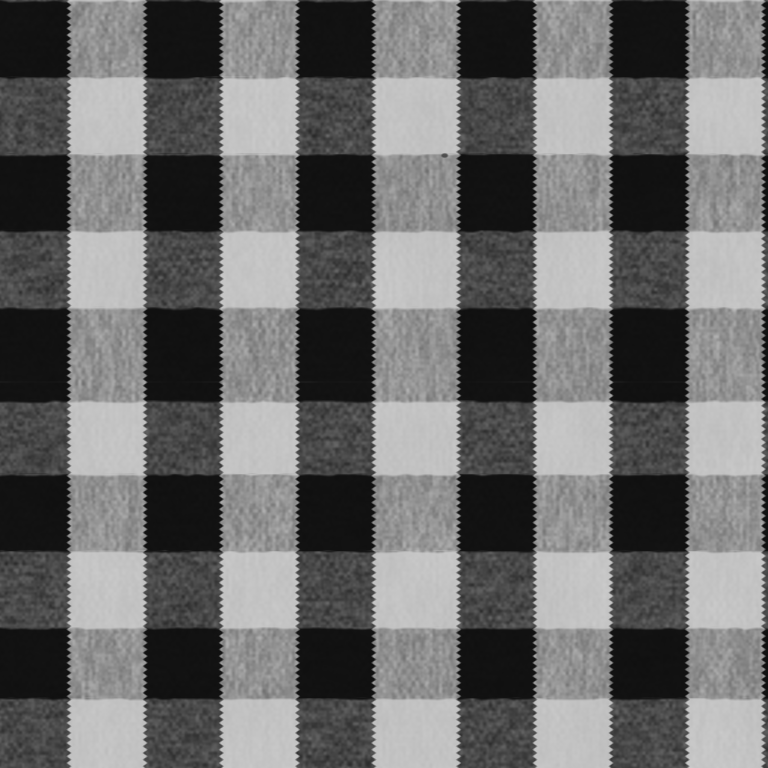
Write a three.js fragment shader that draws this texture.

```glsl
// Woven black and white gingham: light and dark bands cross in both directions.
// Each crossing picks one of four greys; a few bands are stretched or squeezed.
// Thread grain, serrated column edges and small flaws give the cloth its wear.
#define COLUMN_PITCH 0.0992
#define ROW_PITCH 0.1
#define EDGE_SOFTNESS 0.022
#define SERRATION 0.022
#define WARP_THREADS 170.0
#define WEFT_THREADS 115.0
#define MIXED_GRAIN 0.24
#define PLAIN_GRAIN 0.045
#define BLACK 0.068
#define DARK_MIX 0.285
#define LIGHT_MIX 0.57
#define WHITE 0.765

varying vec2 vUv;

const float PI = 3.14159265;

float hash(vec2 p) {
  vec3 q = fract(vec3(p.xyx) * 0.1031);
  q += dot(q, q.yzx + 33.33);
  return fract((q.x + q.y) * q.z);
}

float noise(vec2 p) {
  vec2 cell = floor(p);
  vec2 f = fract(p);
  f = f * f * (3.0 - 2.0 * f);
  float low = mix(hash(cell), hash(cell + vec2(1.0, 0.0)), f.x);
  float high = mix(hash(cell + vec2(0.0, 1.0)), hash(cell + vec2(1.0)), f.x);
  return mix(low, high, f.y);
}

// Extra length gathered while crossing a band of unusual width
float stretch(float x, float start, float end, float pitch) {
  return (end - start - pitch) * clamp((x - start) / (end - start), 0.0, 1.0);
}

// Signed distance to band edges, positive in bands 0, 2, 4...
float bandDistance(float u) {
  return 0.5 - abs(mod(u + 0.5, 2.0) - 1.0);
}

float coverage(float d) {
  return smoothstep(-EDGE_SOFTNESS, EDGE_SOFTNESS, d);
}

void main() {
  vec2 p = vec2(vUv.x, 1.0 - vUv.y);

  // Light columns, with edges notched by the weft threads
  float x = p.x - stretch(p.x, 0.487, 0.5977, COLUMN_PITCH);
  float notch = SERRATION * sin(2.0 * PI * p.y * WEFT_THREADS);
  float columnLight = coverage(bandDistance((x - 0.0898) / COLUMN_PITCH) + notch);

  // Light rows, counted from the top
  float y = p.y - stretch(p.y, 0.4016, 0.5234, ROW_PITCH)
                - stretch(p.y, 0.5234, 0.6185, ROW_PITCH)
                - stretch(p.y, 0.8185, 0.9102, ROW_PITCH);
  float wobble = 0.025 * (noise(vec2(p.x * 70.0, floor(y * 10.0))) - 0.5);
  float rowLight = coverage(-bandDistance((y - 0.0016) / ROW_PITCH) + wobble);

  // Four greys of the crossings; the columns dominate
  float grey = mix(mix(BLACK, DARK_MIX, rowLight),
                   mix(LIGHT_MIX, WHITE, rowLight), columnLight);

  // Thread grain: upright streaks, level dashes and an alternating weave
  float warpGrain = noise(p * vec2(230.0, 48.0)) - 0.5;
  float weftGrain = noise(p * vec2(75.0, 210.0) + 31.0) - 0.5;
  float speckle = noise(p * 260.0 + 77.0) - 0.5;
  float weave = sin(PI * p.x * WARP_THREADS) * sin(PI * p.y * WEFT_THREADS);
  float streaks = mix(weftGrain, warpGrain, 0.3 + 0.5 * columnLight);
  float grain = 0.6 * streaks + 0.35 * speckle
              + 0.2 * weave * noise(p * 45.0 + 13.0);
  float mixed = abs(columnLight - rowLight);
  float plain = PLAIN_GRAIN * (0.35 + 0.65 * columnLight);
  grey += grain * mix(plain, MIXED_GRAIN, mixed);

  // Broad unevenness of the dye
  grey += 0.025 * (noise(p * 14.0 + 5.0) - 0.5) * (0.2 + 0.8 * columnLight);

  // One pale pulled thread and one dark fleck
  float pulled = 1.0 - smoothstep(0.0006, 0.0022, abs(p.y - 0.4974));
  grey += 0.035 * pulled * (1.0 - columnLight) * noise(vec2(p.x * 40.0, 3.0));
  float fleck = 1.0 - smoothstep(0.4, 1.0, length((p - vec2(0.579, 0.2025)) / vec2(0.006, 0.004)));
  grey = mix(grey, 0.2, 0.75 * fleck);

  gl_FragColor = vec4(vec3(clamp(grey, 0.0, 1.0)), 1.0);
}
```
